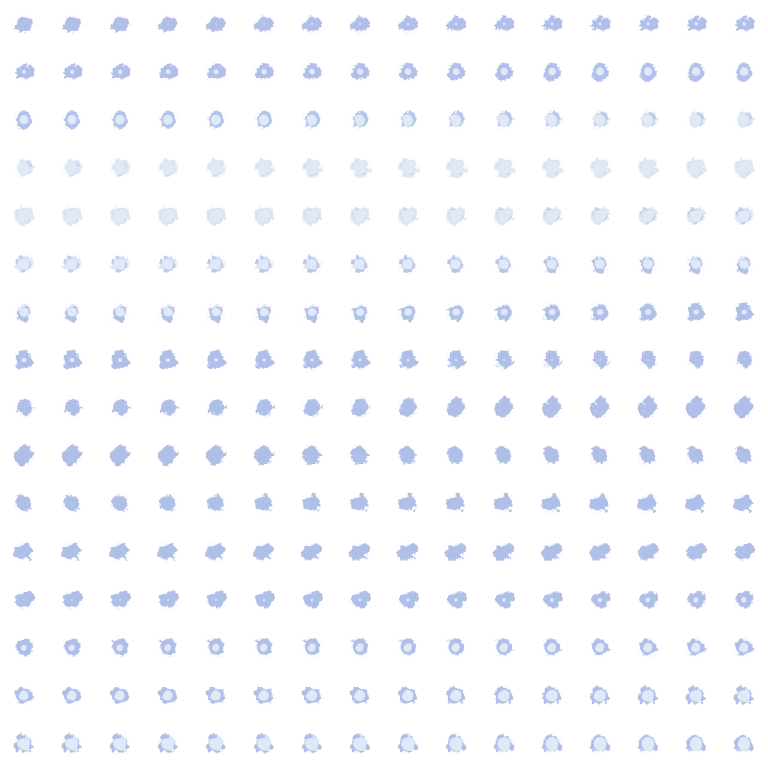
Give the GLSL for this pattern, as a Shadertoy shader.

```glsl
// Sixteen by sixteen grid of ink splats that slowly evolve in reading order, with pale cores.

float hash(vec3 p) {
    p = fract(p * 0.1031);
    p += dot(p, p.zyx + 31.32);
    return fract((p.x + p.y) * p.z);
}

float valueNoise(vec3 p) {
    vec3 i = floor(p), f = fract(p);
    f = f * f * (3.0 - 2.0 * f);
    vec2 e = vec2(0.0, 1.0);
    vec4 nearFar = mix(
        vec4(hash(i), hash(i + e.xyx), hash(i + e.xxy), hash(i + e.xyy)),
        vec4(hash(i + e.yxx), hash(i + e.yyx), hash(i + e.yxy), hash(i + e.yyy)), f.x);
    vec2 layers = mix(nearFar.xz, nearFar.yw, f.y);
    return mix(layers.x, layers.y, f.z);
}

float fbm(vec3 p) {
    float sum = 0.0, weight = 0.5;
    for (int octave = 0; octave < 3; octave++) {
        sum += weight * valueNoise(p);
        p.xy = mat2(0.8, 0.6, -0.6, 0.8) * p.xy;
        p = p * vec3(2.0, 2.0, 1.6) + 7.3;
        weight *= 0.6;
    }
    return sum / 0.98;
}

// Antialiased step at zero
float fill(float field) {
    float w = max(0.6 * fwidth(field), 1e-4);
    return smoothstep(-w, w, field);
}

void mainImage(out vec4 fragColor, in vec2 fragCoord) {
    // Grid cell and its place in the sequence, read from the top left
    vec2 grid = 16.0 * fragCoord / iResolution.xy;
    vec2 cell = floor(grid);
    vec2 q = fract(grid) - 0.5;
    float r = length(q);
    float frame = cell.x + 16.0 * (15.0 - cell.y);
    float stage = frame / 256.0;
    float drift = 0.07 * frame;

    // Fading peaks a quarter of the way through; the core swells and shrinks
    float fade = exp(-pow((stage - 0.25) / 0.12, 2.0));
    float coreRadius = 0.05 + 0.09 * cos(6.2832 * (stage - 0.25) / 0.74);

    float inkNoise = fbm(vec3(q * 9.0 + 20.5, drift)) - 0.5;
    float washNoise = fbm(vec3(q * 11.0 + 53.7, drift + 9.0)) - 0.5;
    float dustNoise = valueNoise(vec3(q * 36.0 + 80.3, drift * 2.0));
    float coreNoise = valueNoise(vec3(q * 9.0 + 35.2, drift)) - 0.5;

    float dust = fill(dustNoise - 0.68 - 4.0 * (r - 0.17));
    float wash = fill(washNoise - 4.5 * (r - mix(0.09, 0.185, fade)));
    float ink = fill(inkNoise - 4.0 * (r - 0.172 + 0.045 * fade));
    float core = fill(coreRadius + 0.045 * coreNoise * smoothstep(0.0, 0.08, coreRadius) - r);

    // Layers from the paper up
    vec3 color = vec3(1.0);
    color = mix(color, vec3(0.93, 0.94, 0.96), dust);
    color = mix(color, vec3(0.88, 0.90, 0.945), wash);
    color = mix(color, mix(vec3(0.69, 0.75, 0.91), vec3(0.80, 0.84, 0.94), fade * fade), ink);
    color = mix(color, vec3(0.87, 0.92, 0.97), core);
    fragColor = vec4(color, 1.0);
}
```
